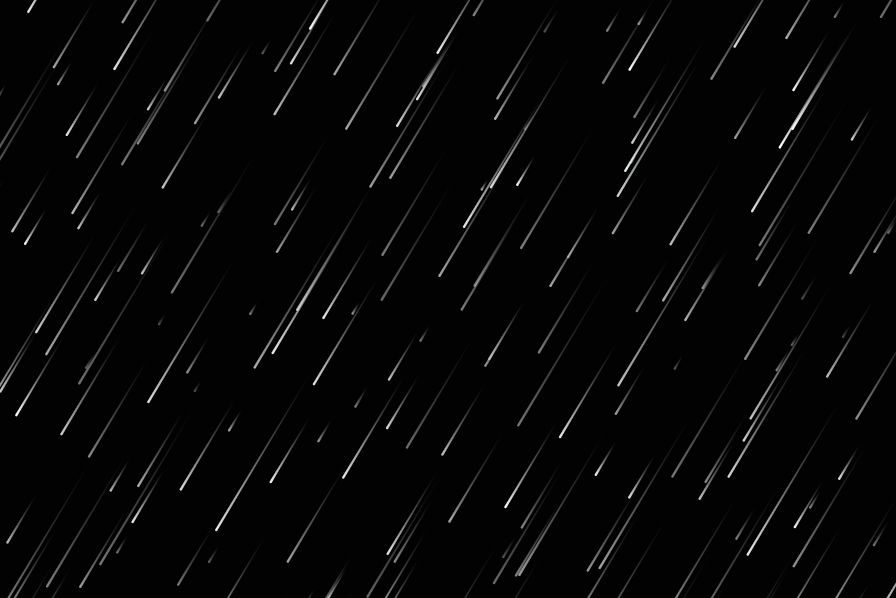
A WebGL 1 fragment shader for this pattern:

```glsl
precision highp float;
// Slanted rain of thin white streaks with bright heads and fading tails on black.

uniform vec2 u_resolution;

float hash(float n) {
    vec2 p = fract(vec2(n) * vec2(0.1031, 0.1173));
    p += dot(p, p.yx + 33.33);
    return fract((p.x + p.y) * p.x * 17.31);
}

// Opacity of one streak: head at the origin, tail running along 'dir'.
float streak(vec2 p, vec2 dir, float len, float pixel) {
    float t = clamp(dot(p, dir), 0.0, len);
    float dist = length(p - dir * t);
    float fade = 1.0 - t / len;
    float halfWidth = mix(0.0009, 0.0020, fade);
    float cover = clamp((halfWidth - dist) / pixel + 0.5, 0.0, 1.0);
    return cover * pow(fade, 1.5);
}

void main() {
    float pixel = 1.0 / u_resolution.y;
    float aspect = u_resolution.x * pixel;
    vec2 uv = gl_FragCoord.xy * pixel;
    vec2 tailDir = normalize(vec2(0.515, 0.857));

    vec3 night = vec3(0.008);
    vec3 rain = vec3(0.98, 1.0, 0.99);
    vec3 color = night;

    // Heads also lie beyond the left and lower edges so tails reach inside.
    for (int i = 0; i < 260; i++) {
        float id = float(i);
        float seed = id * 7.13 + 3.7;

        // An even scatter, loosened by jitter.
        vec2 jitter = vec2(hash(seed), hash(seed + 2311.3)) - 0.5;
        vec2 spot = fract(id * vec2(0.7549, 0.5698) + 0.09 * jitter);
        vec2 head = mix(vec2(-0.17, -0.28), vec2(aspect + 0.02, 1.02), spot);

        // A fifth of the streaks are short and dim.
        float tiny = step(hash(seed + 911.7), 0.2);
        float size = hash(seed + 4702.9);
        float len = mix(mix(0.06, 0.32, size), mix(0.02, 0.05, size), tiny);
        float glow = mix(0.4, 1.0, hash(seed + 7193.1)) * mix(1.0, 0.65, tiny);

        color = mix(color, rain, glow * streak(uv - head, tailDir, len, pixel));
    }

    gl_FragColor = vec4(color, 1.0);
}
```
